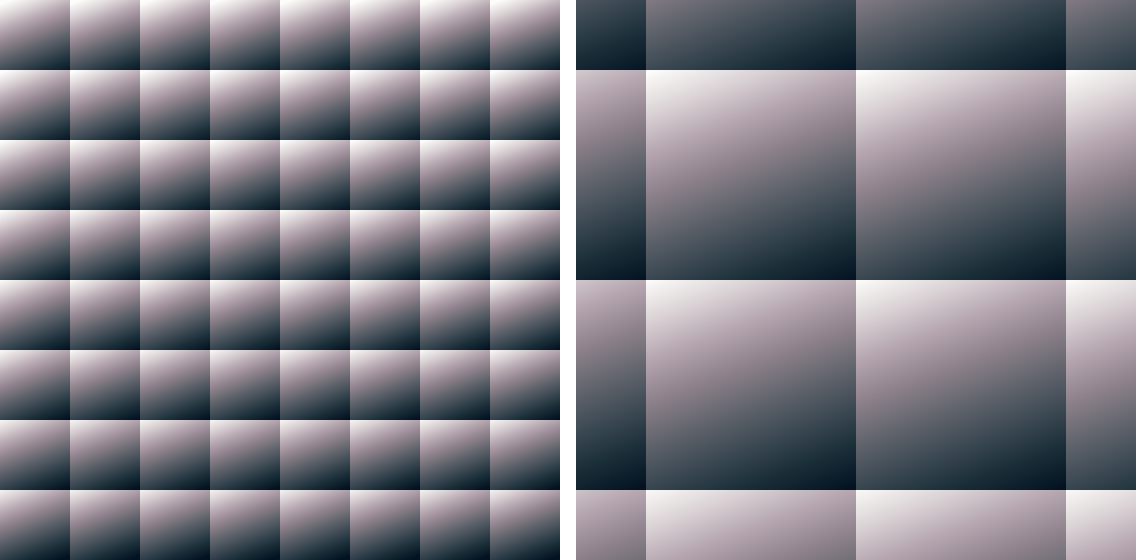
Left: the whole. Right: its middle third, enlarged.
Give the GLSL for this pattern, as a WebGL 2 fragment shader.

```glsl
#version 300 es
precision highp float;
// Eight by eight grid of tiles, each shaded from pale upper left to dark teal lower right.

uniform vec2 u_resolution;
out vec4 fragColor;

// Evenly spaced colour ramp, dark to light.
vec3 shadeRamp(float t) {
    vec3 stops[8] = vec3[8](
        vec3(0.01, 0.07, 0.13), vec3(0.10, 0.18, 0.22),
        vec3(0.24, 0.29, 0.33), vec3(0.39, 0.40, 0.43),
        vec3(0.56, 0.51, 0.55), vec3(0.71, 0.65, 0.69),
        vec3(0.86, 0.83, 0.84), vec3(0.99, 0.99, 0.98));
    float position = clamp(t, 0.0, 1.0) * 7.0;
    int lower = min(int(position), 6);
    return mix(stops[lower], stops[lower + 1], position - float(lower));
}

vec3 tileColor(vec2 canvas) {
    vec2 tile = fract(canvas * 8.0);
    // Slanted light within the tile, rising to the upper left.
    float light = (tile.y + 0.38 * (1.0 - tile.x)) / 1.38;
    // Tiles grow slightly darker toward the bottom of the canvas.
    light += 0.09 * (canvas.y - 0.5);
    return shadeRamp(light);
}

void main() {
    // Four by four samples smooth the seams between tiles.
    vec3 color = vec3(0.0);
    for (int i = 0; i < 16; i++) {
        vec2 offset = (vec2(i % 4, i / 4) + 0.5) / 4.0 - 0.5;
        color += tileColor((gl_FragCoord.xy + offset) / u_resolution);
    }
    fragColor = vec4(color / 16.0, 1.0);
}
```
